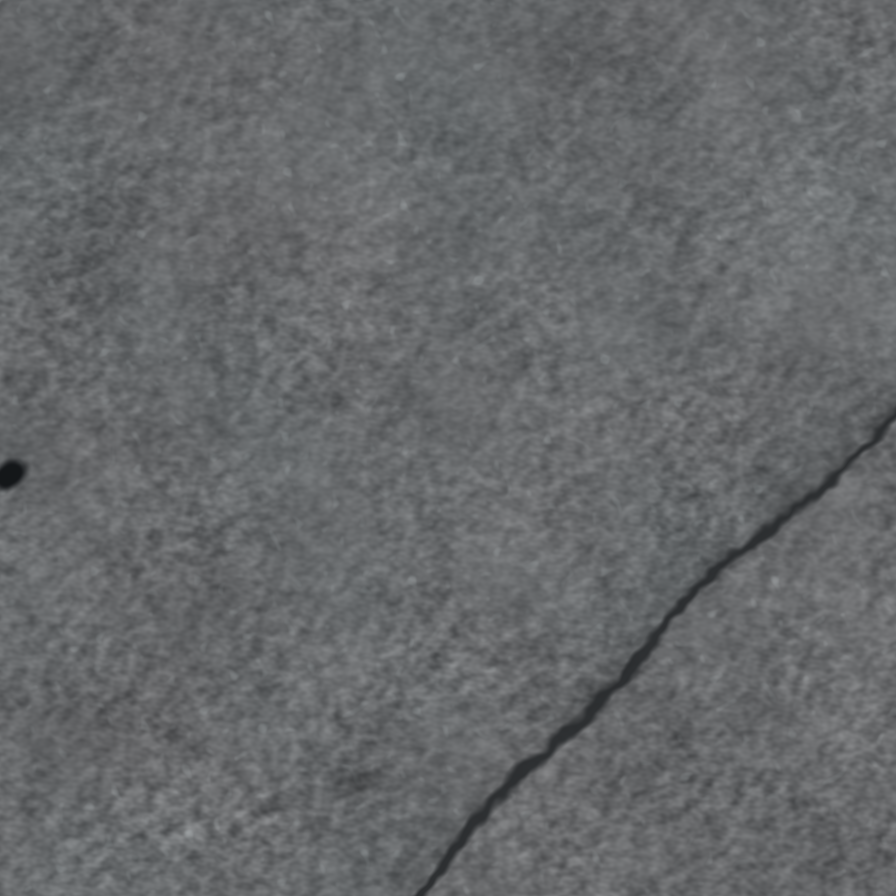
This texture is drawn by a WebGL 2 fragment shader. Its source:

```glsl
#version 300 es
precision highp float;

uniform vec2 u_resolution;
out vec4 fragColor;

#define BASE_COLOR vec3(0.408, 0.411, 0.418)
#define COOL_SHIFT vec3(-0.013, 0.001, 0.002)
#define CRACK_COLOR vec3(0.160, 0.170, 0.178)
#define HOLE_COLOR vec3(0.08, 0.09, 0.10)
#define GRAIN_SCALE 46.0
#define GRAIN_CONTRAST 0.120
#define STAIN_CONTRAST 0.036
#define CRACK_START 0.465
#define CRACK_WIDTH 0.0058
#define EDGE_SOFTNESS 0.0042

float hash(vec2 p) {
    return fract(sin(dot(p, vec2(127.1, 311.7))) * 43758.5453);
}

vec2 randomDirection(vec2 cell) {
    float angle = 6.28318 * hash(cell);
    return vec2(cos(angle), sin(angle));
}

// Gradient noise, roughly -0.7 to 0.7
float noise(vec2 p) {
    vec2 i = floor(p), f = p - i;
    vec2 s = f * f * f * (f * (f * 6.0 - 15.0) + 10.0);
    vec2 e = vec2(1.0, 0.0);
    float low = mix(dot(randomDirection(i), f),
                    dot(randomDirection(i + e.xy), f - e.xy), s.x);
    float high = mix(dot(randomDirection(i + e.yx), f - e.yx),
                     dot(randomDirection(i + e.xx), f - e.xx), s.x);
    return mix(low, high, s.y);
}

vec2 rotate(vec2 p, float angle) {
    float c = cos(angle), s = sin(angle);
    return vec2(c * p.x + s * p.y, c * p.y - s * p.x);
}

// Octaves of grain, each stretched a little along its own direction
float grain(vec2 p) {
    float sum = 0.0, amplitude = 0.50, scale = GRAIN_SCALE;
    for (int k = 0; k < 4; k++) {
        float octave = float(k);
        vec2 q = rotate(p, 0.9 - 0.35 * octave) * vec2(0.80, 1.15);
        sum += amplitude * noise(q * scale + 17.3 * octave);
        amplitude *= k == 0 ? 1.25 : 0.82;
        scale *= 1.48;
    }
    return sum;
}

// Broad stains, from large patches down to small mottling
float stains(vec2 p) {
    float sum = 0.0, scale = 3.5;
    for (int k = 0; k < 4; k++) {
        sum += noise(rotate(p, 0.6 * float(k)) * scale + 3.1 + 5.7 * float(k));
        scale *= 1.9;
    }
    return sum;
}

// Signed distance to the crack line, positive on its upper left side
float crackSide(vec2 p) {
    float t = (p.x - CRACK_START) / (1.0 - CRACK_START);
    float bow = 0.022 * sin(3.14159 * clamp(t, 0.0, 1.0));
    float wave = 0.009 * cos(13.6 * (t - 0.16));
    float jitter = 0.006 * noise(p * 24.0) + 0.005 * noise(p * 60.0 + 9.0);
    return (p.y - p.x + CRACK_START - bow - wave) * 0.7071 + jitter;
}

void main() {
    vec2 p = gl_FragCoord.xy / u_resolution;
    float side = crackSide(p);
    float above = smoothstep(-0.006, 0.008, side);

    // Stains and cool patches
    vec3 color = BASE_COLOR + STAIN_CONTRAST * stains(p);
    float cool = 0.45 + 0.7 * noise(p * 3.2 + 21.0) + 0.4 * noise(p * 9.0);
    color += COOL_SHIFT * clamp(cool, 0.0, 1.0) * mix(0.35, 1.0, above);

    // Grain with sparse pale flecks
    float contrast = GRAIN_CONTRAST * (1.0 + 0.6 * noise(p * 7.0 + 5.0));
    contrast *= mix(1.12, 0.86, smoothstep(0.2, 0.9, p.y));
    color += contrast * grain(p);
    float fleck = smoothstep(0.32, 0.60, noise(rotate(p, 0.5) * 62.0 + 40.0));
    color += 0.065 * fleck * vec3(0.92, 1.0, 1.0);

    // Shaded lip along the upper side of the crack
    float lip = above * exp(-max(side, 0.0) / 0.020);
    color *= 1.0 - lip * (0.20 + 0.25 * noise(p * 20.0 + 2.0));

    // Crack, narrowing towards the right
    float width = CRACK_WIDTH * mix(1.15, 0.70, smoothstep(0.65, 1.0, p.x));
    width *= 1.0 + 0.7 * noise(p * 30.0 + 6.0);
    float crack = 1.0 - smoothstep(width - EDGE_SOFTNESS, width + EDGE_SOFTNESS, abs(side));
    color = mix(color, CRACK_COLOR, 0.93 * crack);

    // Small tilted hole at the left edge
    vec2 h = rotate(p - vec2(0.011, 0.470), 0.55) / vec2(0.022, 0.015);
    float hole = 1.0 - smoothstep(0.60, 1.25, length(h) + 0.15 * noise(p * 60.0));
    color = mix(color, HOLE_COLOR, hole);

    // Faint smudge near the lower middle
    vec2 m = rotate(p - vec2(0.403, 0.125), 0.6) / vec2(0.020, 0.012);
    color *= 1.0 - 0.25 * exp(-dot(m, m));

    fragColor = vec4(clamp(color, 0.0, 1.0), 1.0);
}
```
